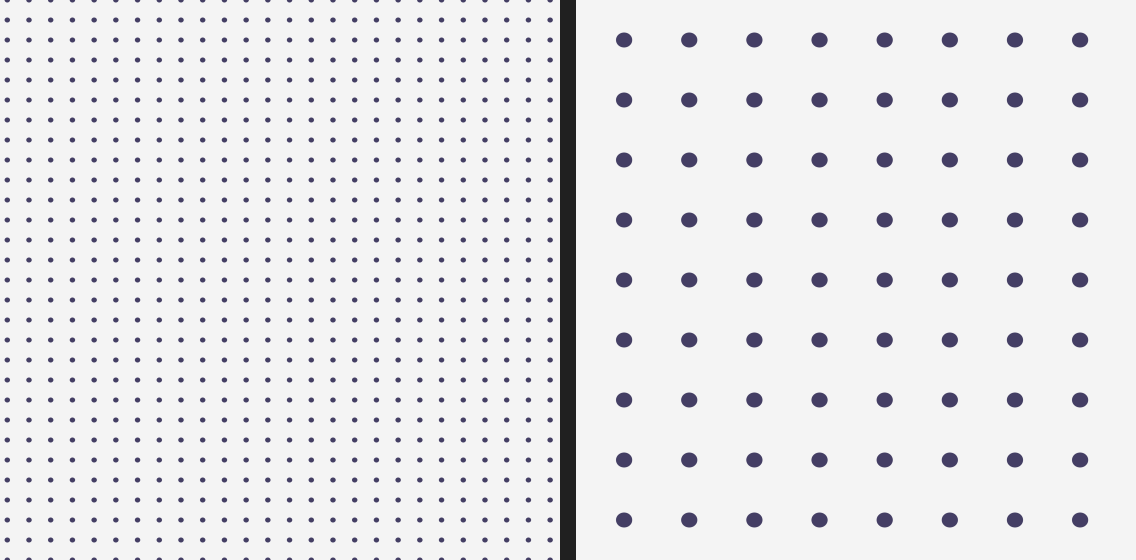
Left: the whole. Right: its middle third, enlarged.
This pattern is drawn by a Shadertoy shader. Its source:

```glsl
// A regular grid of small, slightly wide dots on a pale ground.
// Each point is folded to its nearest grid node with fract, then the
// dot is drawn from an approximate ellipse distance with a soft edge.

const vec3 GROUND_COLOR = vec3(0.957, 0.957, 0.957);
const vec3 DOT_COLOR    = vec3(0.265, 0.245, 0.392);
const vec2 REPEATS      = vec2(25.79, 28.0);     // cells across and down
const vec2 FIRST_DOT    = vec2(0.0130, 0.0);     // centre of the lower left dot
const vec2 DOT_RADII    = vec2(0.00482, 0.00445);
const float EDGE_PIXELS = 1.3;                   // width of the soft edge

// Offset from the nearest grid node, in canvas units
vec2 nearestNodeOffset(vec2 p) {
    vec2 cell = (p - FIRST_DOT) * REPEATS;
    return (fract(cell + 0.5) - 0.5) / REPEATS;
}

// Approximate signed distance to an axis-aligned ellipse
float ellipseDistance(vec2 p, vec2 radii) {
    float k = length(p / radii);
    float slope = length(p / (radii * radii));
    return k * (k - 1.0) / max(slope, 0.001);
}

void mainImage(out vec4 fragColor, in vec2 fragCoord) {
    vec2 uv = fragCoord / iResolution.xy;
    float edge = 0.5 * EDGE_PIXELS / min(iResolution.x, iResolution.y);

    // The centre has no defined slope, so bound the distance from inside
    vec2 offset = nearestNodeOffset(uv);
    float d = dot(offset, offset) < 1e-8 ? -DOT_RADII.y
                                         : ellipseDistance(offset, DOT_RADII);

    float coverage = 1.0 - smoothstep(-edge, edge, d);
    fragColor = vec4(mix(GROUND_COLOR, DOT_COLOR, coverage), 1.0);
}
```
